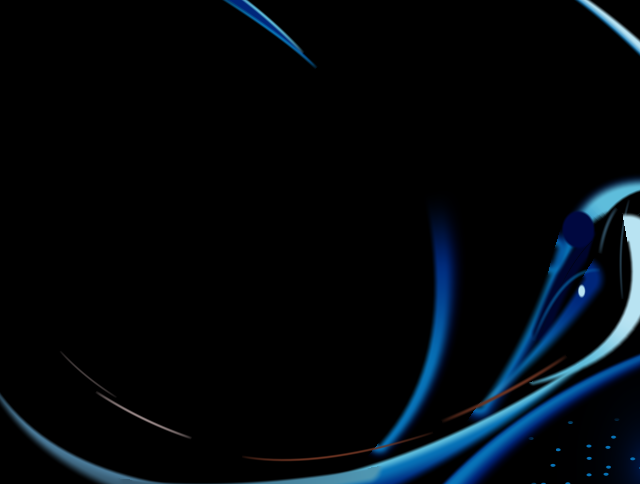
A WebGL 2 fragment shader for this background:

```glsl
#version 300 es
precision highp float;
// Glossy blue ribbons sweeping round a black void.
// Each ribbon grows to one side of a quadratic curve, with its own softness
// on either edge; hairlines and hashed specks add the finer glints.

uniform vec2 u_resolution;
out vec4 fragColor;

const vec2 CANVAS = vec2(7.68, 5.82);   // working units, y runs downward
const float EDGE = 0.012;               // smoothing of crisp edges
const int STEPS = 20;                   // segments per curve
const float SPECK_GRID = 9.0;
const float SPECK_DENSITY = 0.13;
const vec3 BLACK = vec3(0.0);
const vec3 NAVY = vec3(0.0, 0.03, 0.25);
const vec3 ROYAL = vec3(0.0, 0.15, 0.48);
const vec3 AZURE = vec3(0.03, 0.45, 0.72);
const vec3 SKY = vec3(0.37, 0.74, 0.86);
const vec3 ICE = vec3(0.72, 0.89, 0.95);
const vec3 STEEL = vec3(0.22, 0.36, 0.45);
const vec3 RUST = vec3(0.42, 0.2, 0.13);
const vec3 PEARL = vec3(0.62, 0.55, 0.55);

float hash(vec2 p) {
  return fract(sin(dot(p, vec2(127.1, 311.7))) * 43758.5453);
}

// Signed distance to a quadratic curve (positive below rightward travel), and t
vec2 curve(vec2 p, vec2 a, vec2 b, vec2 c) {
  vec2 best = vec2(1e3, 0.0), start = a;
  for (int i = 1; i <= STEPS; i++) {
    float t = float(i) / float(STEPS);
    vec2 end = mix(mix(a, b, t), mix(b, c, t), t);
    vec2 dir = end - start, v = p - start;
    float h = clamp(dot(v, dir) / dot(dir, dir), 0.0, 1.0);
    float d = length(v - dir * h);
    float side = dir.x * v.y - dir.y * v.x < 0.0 ? -1.0 : 1.0;
    if (d < abs(best.x)) best = vec2(d * side, t + (h - 1.0) / float(STEPS));
    start = end;
  }
  return best;
}

// Coverage from 0 to width, softened inside each edge
float band(float d, float width, float softNear, float softFar) {
  return smoothstep(-EDGE, EDGE + softNear, d)
       * (1.0 - smoothstep(width - softFar - EDGE, width + EDGE, d));
}

void paint(inout vec3 col, vec3 ink, float mask) {
  col = mix(col, ink, clamp(mask, 0.0, 1.0));
}

// Thin stroke tapered at both ends
float hairline(vec2 p, vec2 a, vec2 b, vec2 c, float width) {
  vec2 e = curve(p, a, b, c);
  float taper = sqrt(max(4.0 * e.y * (1.0 - e.y), 0.0));
  return taper * (1.0 - smoothstep(0.0, width + EDGE, abs(e.x)));
}

float ellipse(vec2 p, vec2 center, vec2 radius, float soft) {
  return 1.0 - smoothstep(1.0 - soft, 1.0 + soft, length((p - center) / radius));
}

void main() {
  vec2 uv = gl_FragCoord.xy / u_resolution;
  vec2 p = vec2(uv.x, 1.0 - uv.y) * CANVAS;
  vec3 col = BLACK;

  // Blade at the top and bright corner ribbon
  vec2 e = curve(p, vec2(2.70, -0.02), vec2(3.36, 0.40), vec2(3.78, 0.80));
  paint(col, ROYAL, band(-e.x, 0.15 * (1.0 - e.y), 0.0, 0.02) * step(e.y, 0.98));
  paint(col, AZURE, hairline(p, vec2(2.5, -0.13), vec2(3.38, 0.41), vec2(3.8, 0.82), 0.02));
  paint(col, SKY, hairline(p, vec2(2.7, -0.17), vec2(3.2, 0.17), vec2(3.64, 0.64), 0.02));
  e = curve(p, vec2(6.78, -0.08), vec2(7.25, 0.24), vec2(7.8, 0.80));
  paint(col, mix(AZURE, ICE, smoothstep(0.0, 0.09, -e.x)), band(-e.x, 0.1 + 0.06 * e.y, 0.03, 0.03));

  // Central arc: crisp inner edge, soft outer glow
  e = curve(p, vec2(4.55, 5.32), vec2(5.5, 4.25), vec2(5.06, 2.3));
  float width = mix(0.22, 0.46, e.y);
  vec3 ink = mix(mix(AZURE, ROYAL, smoothstep(0.35, 0.85, e.y)), NAVY, smoothstep(0.3, 0.9, e.x / width));
  paint(col, ink, band(e.x, width, 0.06, width * 0.6) * smoothstep(1.0, 0.72, e.y));

  // Outer shell on the right, with a pale crown
  e = curve(p, vec2(5.75, 4.85), vec2(6.35, 4.0), vec2(6.65, 3.0));
  paint(col, mix(AZURE, ROYAL, smoothstep(0.06, 0.2, e.x)), band(e.x, 0.26, 0.1, 0.16));
  e = curve(p, vec2(6.62, 3.1), vec2(6.85, 2.05), vec2(7.8, 2.08));
  ink = mix(ROYAL, mix(AZURE, SKY, smoothstep(0.1, 0.55, e.y)), smoothstep(0.0, 0.17, e.x));
  paint(col, ink, band(e.x, mix(0.22, 0.55, e.y), 0.17, 0.08));

  // Dark core, its navy lobe and the inner tongue
  e = curve(p, vec2(6.5, 4.0), vec2(6.75, 3.25), vec2(7.1, 2.9));
  paint(col, NAVY * 0.7, band(abs(e.x), 0.13, 0.0, 0.06));
  e = curve(p, vec2(7.25, 4.0), vec2(7.2, 2.6), vec2(7.85, 2.52));
  paint(col, BLACK, band(abs(e.x), 0.27, 0.0, 0.02));
  paint(col, NAVY, ellipse(p, vec2(6.94, 2.76), vec2(0.19, 0.22), 0.1));
  e = curve(p, vec2(5.78, 4.82), vec2(6.5, 4.15), vec2(6.98, 3.35));
  ink = mix(mix(SKY, AZURE, smoothstep(0.0, 0.3, e.y)), ROYAL, smoothstep(0.3, 0.95, e.y));
  paint(col, ink, band(e.x, 0.08 + 0.22 * e.y, 0.06, 0.12));
  paint(col, AZURE, 0.6 * hairline(p, vec2(6.4, 4.1), vec2(6.75, 3.2), vec2(7.2, 3.25), 0.025));
  paint(col, STEEL, 0.8 * hairline(p, vec2(7.2, 3.05), vec2(7.25, 2.7), vec2(7.4, 2.5), 0.025));
  paint(col, STEEL, 0.7 * hairline(p, vec2(7.47, 3.6), vec2(7.4, 2.9), vec2(7.55, 2.4), 0.012));
  paint(col, ICE, ellipse(p, vec2(6.98, 3.5), vec2(0.04, 0.07), 0.3));
  paint(col, PEARL, 0.7 * ellipse(p, vec2(7.64, 2.79), vec2(0.07, 0.04), 0.3));

  // Lower right: navy glow, specks and twin sweeping ribbons
  col += ROYAL * 0.7 * exp(-3.0 * length((p - vec2(7.75, 5.6)) * vec2(1.6, 1.0)));
  vec2 cell = floor(p * SPECK_GRID);
  vec2 jitter = vec2(hash(cell + 3.0), hash(cell + 7.0)) * 0.5 + 0.25;
  float speck = ellipse(fract(p * SPECK_GRID), jitter, vec2(0.26, 0.16), 0.4);
  float zone = smoothstep(6.2, 6.6, p.x) * smoothstep(5.0, 5.15, p.y);
  paint(col, AZURE, speck * zone * step(hash(cell), SPECK_DENSITY));
  e = curve(p, vec2(3.5, 5.82), vec2(5.2, 5.5), vec2(6.9, 4.4));
  ink = mix(mix(SKY, AZURE, smoothstep(0.03, 0.14, e.x)), ROYAL, smoothstep(0.12, 0.34, e.x));
  paint(col, ink, band(e.x, mix(0.55, 0.1, e.y), 0.03, 0.1));
  e = curve(p, vec2(5.15, 5.98), vec2(6.2, 4.8), vec2(7.8, 4.2));
  width = mix(0.42, 0.22, e.y);
  ink = mix(ROYAL, AZURE, band(e.x, width * 0.6, 0.07, 0.12));
  paint(col, mix(ink, NAVY, smoothstep(0.5, 0.9, e.x / width)), band(e.x, width, 0.03, 0.15));
  e = curve(p, vec2(6.4, 4.58), vec2(7.78, 4.13), vec2(7.53, 2.92));
  paint(col, mix(SKY, ICE, smoothstep(0.2, 0.6, e.y)), band(e.x, 0.06 + 0.3 * e.y, 0.03, 0.05));

  // Lower left sweep and the rim along the bottom
  e = curve(p, vec2(-0.05, 4.65), vec2(0.6, 5.6), vec2(2.1, 5.83));
  paint(col, mix(STEEL * 1.4, STEEL, smoothstep(0.0, 0.15, e.x)), band(e.x, 0.08 + 0.22 * e.y, 0.03, 0.1));
  e = curve(p, vec2(1.6, 5.77), vec2(2.8, 5.9), vec2(4.4, 5.63));
  paint(col, mix(STEEL, SKY, 0.6 * e.y), band(e.x, 0.2, 0.02, 0.08));

  // Warm hairlines
  paint(col, PEARL, 0.45 * hairline(p, vec2(0.72, 4.22), vec2(1.0, 4.53), vec2(1.4, 4.78), 0.008));
  paint(col, PEARL, hairline(p, vec2(1.15, 4.71), vec2(1.7, 5.07), vec2(2.3, 5.27), 0.014));
  paint(col, RUST, hairline(p, vec2(2.9, 5.49), vec2(3.8, 5.65), vec2(5.2, 5.2), 0.012));
  paint(col, RUST, hairline(p, vec2(5.3, 5.07), vec2(6.1, 4.75), vec2(6.8, 4.28), 0.025));

  fragColor = vec4(col, 1.0);
}
```
